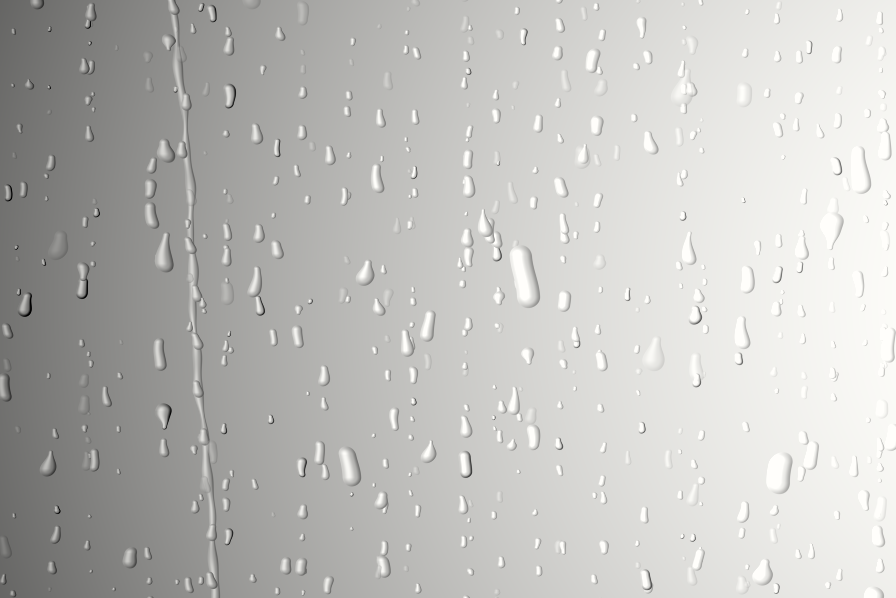
A Shadertoy shader for this texture:

```glsl
// Water drops running in vertical trails down a pane of softly lit grey glass.

const vec3  TINT        = vec3(1.0, 0.998, 0.984); // slightly warm grey
const float DARK_SIDE   = 0.43;  // left brightness of the glass
const float RISE        = 0.83;  // brightening towards the right
const float ROLL_OFF    = 0.29;  // flattening of that rise
const float VIGNETTE    = 0.05;
const float BODY_LIFT   = 0.05;  // drops against the glass
const float REFRACTION  = 0.12;  // light inside a drop is mirrored
const float HIGHLIGHT   = 0.20;
const float RIM_SHADE   = 0.24;
const float DARK_RIM    = 0.62;  // rim of the few dark drops
const float DARK_SHARE  = 0.09;
const float FAINT_SHARE = 0.24;

float hash(vec2 p) {
    vec3 q = fract(vec3(p.xyx) * 0.1031);
    q += dot(q, q.yzx + 33.33);
    return fract((q.x + q.y) * q.z);
}

float glass(vec2 uv) {
    float v = 2.0 * uv.y - 1.0;
    float lum = DARK_SIDE + RISE * uv.x - ROLL_OFF * uv.x * uv.x;
    return lum + VIGNETTE * (0.35 - v * v);
}

// Brightness inside a drop; n is the position within its unit disc.
float dropShade(float bg, vec2 n, float rim) {
    float edge = smoothstep(0.45, 1.0, length(n));
    float side = 0.55 + 0.45 * dot(n, vec2(0.75, -0.66));
    float spot = smoothstep(0.75, 0.0, length(n - vec2(-0.25, 0.15)));
    return bg + BODY_LIFT - REFRACTION * n.x + HIGHLIGHT * spot - rim * edge * side;
}

// Paints one tapered drop: a capsule with a radius at its foot and its tip.
float paintDrop(float lum, float bg, vec2 q, vec2 radii, float len, vec2 id) {
    float phase = 6.283 * hash(id + 7.7);
    q.x -= 0.22 * (hash(id + 3.1) - 0.5) * q.y;
    q.x += radii.x * 0.22 * sin(q.y / radii.x * 0.9 + phase);
    float h = clamp(q.y / len, 0.0, 1.0);
    float r = mix(radii.x, radii.y, smoothstep(0.0, 1.0, h));
    vec2 n = (q - vec2(0.0, h * len)) / r;
    float d = (length(n) - 1.0) * r;
    float px = 1.0 / iResolution.y;
    float cover = smoothstep(0.7 * px, -0.7 * px, d);
    float kind = hash(id + 11.9);
    float rim = kind < DARK_SHARE ? DARK_RIM : RIM_SHADE;
    float opacity = kind > 1.0 - FAINT_SHARE ? 0.32 : 1.0;
    return mix(lum, dropShade(bg, n, rim), cover * opacity);
}

// Scatters drops over a grid; trail = 1 lines them up in columns.
float scatter(float lum, float bg, vec2 p, vec2 cell, float density, float trail,
              vec2 radius, vec2 stretch, float taper, float seed) {
    vec2 base = floor(p / cell);
    for (int j = -1; j <= 1; j++)
    for (int i = -1; i <= 1; i++) {
        vec2 c = base + vec2(i, j);
        vec2 id = c + seed;
        float column = hash(vec2(id.x, seed));
        float wanted = density * mix(1.0, mix(0.35, 1.45, column), trail);
        if (hash(id) > wanted) continue;
        float across = mix(hash(id + 41.3), hash(vec2(id.x, seed + 5.0)), trail);
        vec2 at = (c + 0.15 + 0.7 * vec2(across, hash(id + 17.1))) * cell;
        at.x += trail * (0.005 * sin(at.y * 7.0 + id.x * 2.3) + 0.005 * (hash(id + 29.0) - 0.5));
        float size = hash(id + 53.7);
        float r = mix(radius.x, radius.y, size * size);
        float len = r * mix(stretch.x, stretch.y, hash(id + 61.9));
        float tip = r * mix(1.0, taper, hash(id + 71.3));
        vec2 q = p - at;
        // A few drops hang the other way up.
        vec2 radii = hash(id + 83.1) < 0.25 ? vec2(tip, r) : vec2(r, tip);
        lum = paintDrop(lum, bg, q, radii, len, id);
    }
    return lum;
}

// One long rivulet wandering from the top edge to the bottom.
float rivulet(float lum, float bg, vec2 p) {
    float x = 0.293 + 0.066 * (1.0 - p.y)
            + 0.004 * sin(p.y * 11.0) + 0.0018 * sin(p.y * 47.0 + 1.0);
    float r = 0.0062 + 0.0016 * sin(p.y * 38.0) + 0.0012 * sin(p.y * 91.0 + 2.0);
    float n = (p.x - x) / r;
    float px = 1.0 / iResolution.y;
    float cover = smoothstep(0.8 * px, -0.8 * px, (abs(n) - 1.0) * r);
    lum = mix(lum, dropShade(bg, vec2(n, 0.25 * sin(p.y * 60.0)), RIM_SHADE), 0.8 * cover);
    // Beads clinging to the rivulet
    float row = floor(p.y / 0.08);
    vec2 id = vec2(row, 97.0);
    vec2 q = vec2(p.x - x - 0.012 * (hash(id) - 0.5), p.y - (row + 0.3) * 0.08);
    return paintDrop(lum, bg, q, vec2(0.009, 0.006), 0.014, id);
}

void mainImage(out vec4 fragColor, in vec2 fragCoord) {
    vec2 p = fragCoord / iResolution.y;
    float bg = glass(fragCoord / iResolution.xy);
    float lum = bg;
    // Tiny specks, two sets of trails, loose drops and large teardrops
    lum = scatter(lum, bg, p, vec2(0.061, 0.036), 0.40, 1.0, vec2(0.003, 0.006), vec2(0.3, 1.6), 0.7, 13.0);
    lum = rivulet(lum, bg, p);
    lum = scatter(lum, bg, p, vec2(0.066, 0.058), 0.62, 1.0, vec2(0.005, 0.011), vec2(0.8, 2.6), 0.5, 37.0);
    lum = scatter(lum, bg, p, vec2(0.100, 0.090), 0.42, 0.0, vec2(0.005, 0.012), vec2(1.0, 3.8), 0.3, 71.0);
    lum = scatter(lum, bg, p, vec2(0.170, 0.160), 0.42, 0.0, vec2(0.011, 0.020), vec2(0.9, 3.6), 0.15, 113.0);
    fragColor = vec4(clamp(lum, 0.0, 1.0) * TINT, 1.0);
}
```
